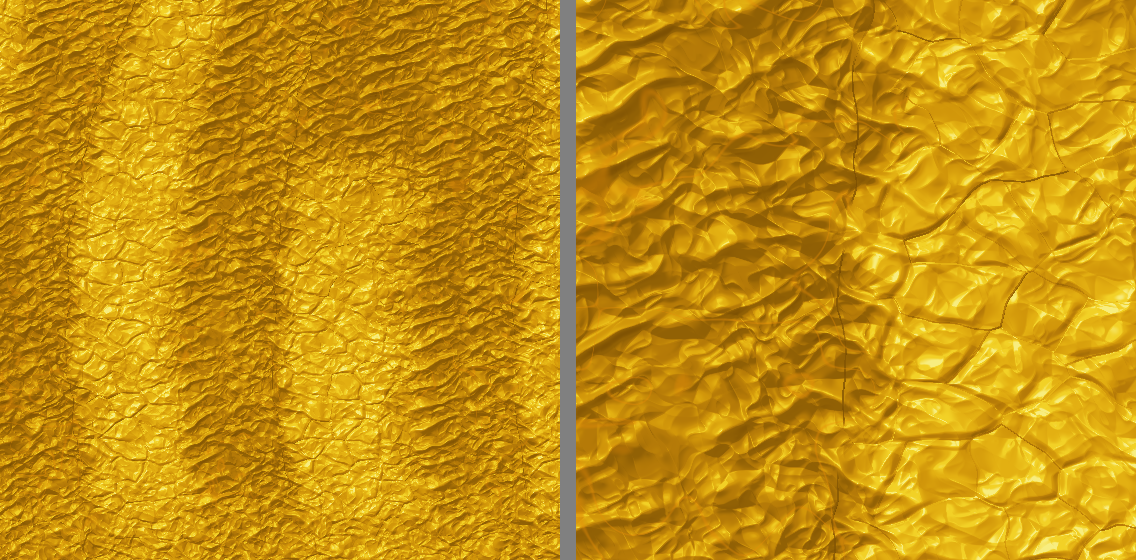
Left: the whole. Right: its middle third, enlarged.
Write a WebGL 2 fragment shader that draws this texture.

```glsl
#version 300 es
precision highp float;
// Crumpled gold foil pressed over reptile skin: dark columns of slanted scales
// alternate with bright, bowed columns of cracked plates, in 28 rows.
// A height field is lit from the upper left and toned through a gold ramp.
uniform vec2 u_resolution;
out vec4 fragColor;

const float ROWS = 28.0;
const float PERIOD = 0.37;   // distance between bright columns
const float SCALE_W = 0.0925; // width of one scale

float hash(vec2 p) {
  return fract(sin(dot(p, vec2(127.1, 311.7))) * 43758.5453);
}

float noise(vec2 p) {
  vec2 i = floor(p), f = fract(p);
  f = f * f * (3.0 - 2.0 * f);
  return mix(mix(hash(i), hash(i + vec2(1, 0)), f.x),
             mix(hash(i + vec2(0, 1)), hash(i + 1.0), f.x), f.y);
}

vec2 turn(vec2 p, float angle) {
  float c = cos(angle), s = sin(angle);
  return vec2(c * p.x - s * p.y, s * p.x + c * p.y);
}

// Sharp-crested noise, 1 on the creases
float crease(vec2 p) {
  float r = 1.0 - abs(2.0 * noise(p) - 1.0);
  return r * r;
}

// Voronoi: x = distance to the cell border, y = random value of the cell
vec2 facets(vec2 p) {
  vec2 cell = floor(p), nearest = vec2(0);
  float d1 = 9.0, d2 = 9.0;
  for (int j = -1; j <= 1; j++)
    for (int i = -1; i <= 1; i++) {
      vec2 c = cell + vec2(i, j);
      vec2 seed = c + 0.1 + 0.8 * vec2(hash(c), hash(c + 37.0));
      float d = length(seed - p);
      if (d < d1) { d2 = d1; d1 = d; nearest = c; }
      else d2 = min(d2, d);
    }
  return vec2(d2 - d1, hash(nearest + 71.0));
}

// Horizontal position straightened along the bowed columns
float columnX(vec2 p) {
  float bow = 0.42 * (p.y - 0.42) * (p.y - 0.42) * (1.0 - 0.6 * p.x);
  return p.x - bow - 0.06 * smoothstep(0.6, 0.8, p.x);
}

// 1 on bright plates, 0 on dark scales
float plateMask(vec2 p) {
  float s = columnX(p) + 0.04 * (noise(p * vec2(14, 30)) - 0.5);
  float a = mod(s - 0.12, PERIOD);
  float m = smoothstep(0.0, 0.035, a) * smoothstep(0.23, 0.14, a);
  float second = smoothstep(0.4, 0.45, s) * smoothstep(0.8, 0.75, s);
  m *= 1.0 - second * smoothstep(0.64, 0.75, p.y);
  m *= 1.0 - 0.35 * smoothstep(0.8, 0.85, s);
  return mix(m, 0.5, 0.8 * smoothstep(0.17, 0.05, p.y));
}

float height(vec2 p) {
  float m = plateMask(p);
  vec2 w = p + 0.014 * (vec2(noise(p * 24.0), noise(p * 24.0 + 40.0)) - 0.5)
             + 0.005 * (vec2(noise(p * 70.0), noise(p * 70.0 + 20.0)) - 0.5);
  float s = columnX(w), a = mod(s - 0.12, PERIOD);

  // Slanted scale ridges, each with a knob at its left end
  float column = (s - 0.12) / SCALE_W, f = fract(column);
  float v = ROWS * w.y - 1.1 * f + 0.5 * hash(vec2(floor(column), 5.0));
  float d = fract(v) - 0.5;
  float wear = 0.4 + 0.8 * hash(vec2(floor(v), floor(column)));
  float ridge = exp(-80.0 * d * d) * smoothstep(0.05, 0.25, f) * smoothstep(0.95, 0.6, f);
  float knob = exp(-65.0 * (f - 0.23) * (f - 0.23) - 16.0 * d * d) * smoothstep(0.0, 0.1, f);
  float rough = smoothstep(0.27, 0.32, a);
  float scales = wear * (0.008 * ridge * (1.0 - 0.6 * rough) + 0.008 * knob);

  // Flattened plates, tilted at random and split by broken cracks
  vec2 cell = facets(w * vec2(19, ROWS));
  float broken = smoothstep(0.25, 0.65, noise(w * 34.0 + 8.0));
  float plate = 0.005 * broken * smoothstep(0.0, 0.2, cell.x) + 0.003 * cell.y;

  // Folds sweeping down from the scales into the plates
  float t = mod(a + 0.07, PERIOD) - 0.07;
  float sweep = fract(ROWS * w.y + 1.8 * smoothstep(-0.06, 0.11, t)) - 0.5;
  float fold = 0.006 * exp(-80.0 * sweep * sweep)
             * smoothstep(-0.04, 0.01, t) * smoothstep(0.09, 0.03, t);

  // Foil crinkles, strongest between the columns
  float edge = max(4.0 * m * (1.0 - m), rough * (1.0 - m));
  float crinkle = 0.0045 * facets(turn(w, 0.4) * vec2(38, 50)).x
                + 0.0042 * crease(turn(w, 0.5) * vec2(28, 44))
                + 0.0026 * crease(turn(w, -0.6) * vec2(55, 80) + 9.0)
                + 0.0013 * crease(turn(w, 1.0) * 125.0 + 3.0);
  return mix(scales, plate, m) + fold + crinkle * (0.8 + 0.5 * edge);
}

vec3 goldRamp(float t) {
  vec3 c = mix(vec3(0.47, 0.30, 0.01), vec3(0.57, 0.38, 0.02), smoothstep(-0.35, 0.05, t));
  c = mix(c, vec3(0.71, 0.48, 0.03), smoothstep(0.08, 0.27, t));
  c = mix(c, vec3(0.82, 0.59, 0.04), smoothstep(0.27, 0.48, t));
  c = mix(c, vec3(0.89, 0.69, 0.07), smoothstep(0.48, 0.70, t));
  c = mix(c, vec3(0.95, 0.82, 0.15), smoothstep(0.70, 0.88, t));
  return mix(c, vec3(0.97, 0.93, 0.50), smoothstep(0.95, 1.15, t));
}

void main() {
  vec2 p = gl_FragCoord.xy / u_resolution;
  float e = 0.001, h = height(p), m = plateMask(p);
  vec2 slope = vec2(height(p + vec2(e, 0)), height(p + vec2(0, e))) - h;
  vec3 normal = normalize(vec3(-slope / e, 1.0));

  // Diffuse light, raised crests and a narrow glint
  float light = dot(normal, normalize(vec3(-0.45, 0.65, 0.75)));
  float glint = pow(max(dot(normal, normalize(vec3(-0.3, 0.45, 0.85))), 0.0), 20.0);
  float tone = mix(0.35, 0.66, m) + 0.5 * (light - 0.6) + 22.0 * (h - 0.010);
  tone += 0.36 * glint + 0.14 * (noise(p * 6.0) - 0.5);

  // Orange veins along the long creases of the dark skin
  float vein = smoothstep(0.85, 1.0, crease(p * vec2(17, 24) + 2.0 * noise(p * 30.0)));
  vec3 color = mix(goldRamp(tone), vec3(0.9, 0.55, 0.03), 0.4 * vein * (1.0 - m));
  fragColor = vec4(color, 1.0);
}
```
